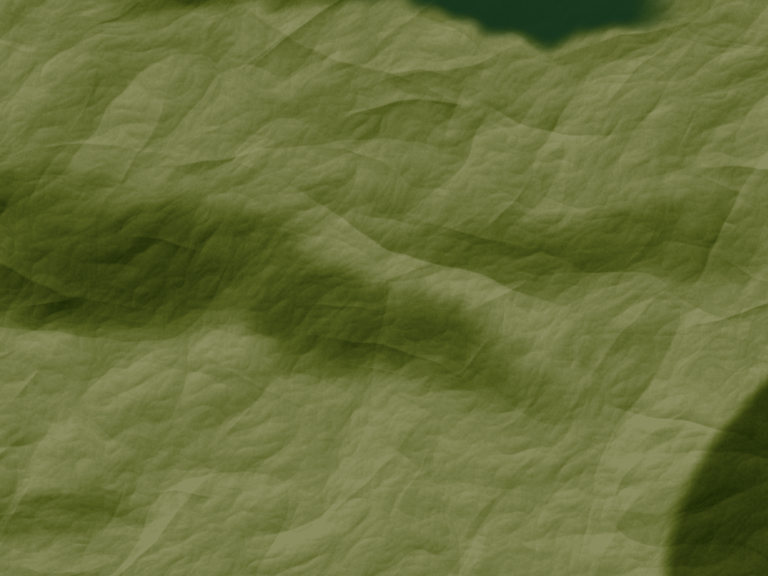
A WebGL 2 fragment shader for this texture:

```glsl
#version 300 es
precision highp float;
// Crumpled olive paper: broad soft shadows, faceted relief, sharp creases and fine grain.

uniform vec2 u_resolution;
out vec4 fragColor;

const vec3 SHADOW_COLOR = vec3(0.12, 0.17, 0.02);
const vec3 MID_COLOR = vec3(0.33, 0.37, 0.12);
const vec3 LIGHT_COLOR = vec3(0.54, 0.555, 0.37);
const vec3 TEAL_COLOR = vec3(0.06, 0.20, 0.12);
const float BASE_TONE = 0.447;
const float BAND_DEPTH = 0.19;
const float CORNER_DEPTH = 0.27;
const float RELIEF_STRENGTH = 0.026;
const float CREASE_STRENGTH = 0.105;
const float CREASE_EDGE = 0.0016;
const float GRAIN_STRENGTH = 0.022;
const vec2 LIGHT_DIR = vec2(-0.45, 0.89);

float hash(vec2 p) {
  return fract(sin(dot(p, vec2(127.1, 311.7))) * 43758.5453);
}

mat2 rotation(float angle) {
  float c = cos(angle), s = sin(angle);
  return mat2(c, s, -s, c);
}

float cornerSlope(vec2 id, vec2 offset) {
  float angle = 6.2832 * hash(id);
  return dot(offset, vec2(cos(angle), sin(angle)));
}

// Gradient noise, roughly -0.7 to 0.7
float noise(vec2 p) {
  vec2 i = floor(p), f = fract(p);
  vec2 u = f * f * f * (f * (f * 6.0 - 15.0) + 10.0);
  vec2 e = vec2(1.0, 0.0);
  float low = mix(cornerSlope(i, f), cornerSlope(i + e.xy, f - e.xy), u.x);
  float high = mix(cornerSlope(i + e.yx, f - e.yx), cornerSlope(i + e.xx, f - e.xx), u.x);
  return mix(low, high, u.y);
}

// Folded height: every octave adds ridges of about equal slope
float foldedHeight(vec2 p) {
  float height = 0.0, frequency = 3.2, weight = 1.0;
  p = rotation(-0.5) * p * vec2(0.85, 1.15);
  for (int k = 0; k < 5; k++) {
    height += weight * abs(noise(p * frequency + float(k) * 7.7)) / frequency;
    p = rotation(0.35) * p;
    frequency *= 1.95;
    weight *= 0.86;
  }
  return height;
}

// Scattered folds: light on one side of each line, dark on the other
float creases(vec2 p, float density, float seed) {
  p *= density;
  vec2 cell = floor(p);
  float edge = CREASE_EDGE * density;
  float sum = 0.0;
  for (int j = -1; j <= 1; j++) {
    for (int i = -1; i <= 1; i++) {
      vec2 id = cell + vec2(i, j);
      vec2 key = id + seed;
      vec2 d = p - id - vec2(hash(key), hash(key + 3.7));
      float angle = mix(-0.45, 1.3, hash(key + 8.1));
      vec2 q = rotation(-angle) * d;
      float across = q.y + 0.35 * (hash(key + 5.9) - 0.5) * q.x * q.x;
      float fade = max(0.0, 1.0 - dot(d, d));
      float falloff = mix(4.0, 22.0, hash(key + 11.3));
      float side = hash(key + 15.2) < 0.7 ? 1.0 : -1.0;
      float strength = pow(hash(key + 19.6), 2.0);
      float profile = across / sqrt(across * across + edge * edge);
      sum += side * strength * fade * fade * profile * exp(-abs(across) * falloff);
    }
  }
  return sum;
}

// Soft tilted ellipse
float softSpot(vec2 p, vec2 center, vec2 radius, float tilt) {
  vec2 q = rotation(-tilt) * (p - center) / radius;
  return 1.0 - smoothstep(0.45, 1.3, length(q));
}

void main() {
  vec2 p = gl_FragCoord.xy / u_resolution.y;
  float right = u_resolution.x / u_resolution.y;

  // Uneven coordinates for the soft shadows and the crease lines
  vec2 sway = vec2(noise(p * 4.0 + 2.3), noise(p * 4.0 + 31.7));
  vec2 jag = vec2(noise(p * 17.0 + 9.1), noise(p * 17.0 + 47.3));
  vec2 soft = p + 0.07 * sway + 0.022 * jag;
  vec2 bent = p + 0.035 * sway + 0.008 * jag;

  // Broad shadows
  float band = softSpot(soft, vec2(0.12, 0.555), vec2(0.42, 0.125), -0.12);
  band = max(band, softSpot(soft, vec2(0.58, 0.46), vec2(0.36, 0.105), -0.38));
  band = max(band, 0.6 * softSpot(soft, vec2(1.04, 0.57), vec2(0.30, 0.085), 0.06));
  band = max(band, 0.6 * softSpot(soft, vec2(0.06, 0.11), vec2(0.20, 0.05), 0.25));

  // Turned corner and the gap along the top edge
  float cornerDist = p.x - (right - 0.188 + 1.5 * p.y * p.y) + 0.012 * sway.x;
  float corner = smoothstep(-0.008, 0.03, cornerDist);
  float rim = exp(-pow((cornerDist + 0.07) / 0.08, 2.0)) * smoothstep(0.65, 0.2, p.y);
  float top = smoothstep(0.955, 0.995, soft.y + 0.012 * sin(p.x * 7.0 - 4.6));
  top *= smoothstep(0.15, 0.3, p.x) * (1.0 - smoothstep(1.08, 1.2, p.x));
  float teal = top * smoothstep(0.55, 0.75, p.x);

  // Relief and folds
  const float STEP = 0.004;
  float slope = (foldedHeight(bent) - foldedHeight(bent + STEP * LIGHT_DIR)) / STEP;
  float folds = creases(bent, 2.6, 4.0) + 0.85 * creases(bent, 5.5, 23.0)
              + 0.6 * creases(bent, 11.0, 57.0) + 0.3 * creases(bent, 22.0, 91.0);
  float detail = RELIEF_STRENGTH * slope + CREASE_STRENGTH * folds;
  detail *= 1.0 - 0.45 * corner - 0.5 * teal;

  float tone = BASE_TONE + 0.035 * noise(p * 2.3 + 5.0) + 0.025 * rim;
  tone += 0.02 * smoothstep(0.45, 0.15, p.y);
  tone -= BAND_DEPTH * band * (1.0 - corner) + CORNER_DEPTH * corner + 0.2 * top;
  tone += detail;
  tone += GRAIN_STRENGTH * (noise(p * 230.0) + 0.6 * noise(p * 110.0));
  tone = clamp(tone, 0.10, 0.55);

  // Tone to colour
  vec3 color = mix(SHADOW_COLOR, MID_COLOR, clamp((tone - 0.12) / 0.21, 0.0, 1.0));
  color = mix(color, LIGHT_COLOR, clamp((tone - 0.33) / 0.21, 0.0, 1.0));
  color = mix(color, TEAL_COLOR, 0.8 * teal);
  fragColor = vec4(color, 1.0);
}
```
